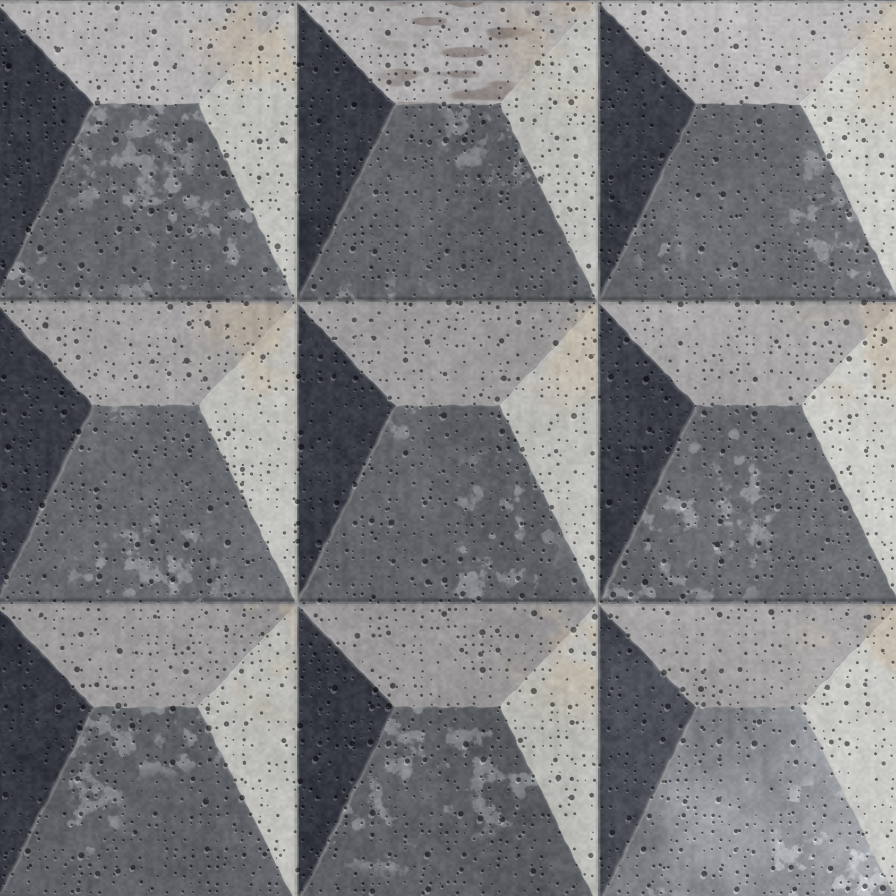
Reproduce this pattern procedurally as a Shadertoy shader.

```glsl
const float PITCH = 0.3365;               // cell size on the canvas
const vec2 GRID_ORIGIN = vec2(0.331, 0.001);
const vec2 APEX = vec2(0.327, 0.342);     // left end of the raised ridge

const vec3 SHADE = vec3(0.215, 0.225, 0.262);
const vec3 SLATE = vec3(0.375, 0.385, 0.402);
const vec3 CONCRETE = vec3(0.615, 0.607, 0.608);
const vec3 SUNLIT = vec3(0.735, 0.735, 0.720);
const vec3 SAND = vec3(0.76, 0.70, 0.61);

float hash(vec2 p) {
    return fract(sin(dot(p, vec2(127.1, 311.7))) * 43758.5453);
}

float noise(vec2 p) {
    vec2 i = floor(p), f = fract(p);
    f = f * f * (3.0 - 2.0 * f);
    return mix(mix(hash(i), hash(i + vec2(1, 0)), f.x),
               mix(hash(i + vec2(0, 1)), hash(i + vec2(1, 1)), f.x), f.y);
}

float fbm(vec2 p) {
    float sum = 0.0, amp = 0.5;
    for (int i = 0; i < 5; i++) {
        sum += amp * noise(p);
        p = mat2(1.6, 1.2, -1.2, 1.6) * p + 7.3;
        amp *= 0.5;
    }
    return sum;
}

// Signed distance to a side triangle, positive inside
float sideFace(vec2 p, vec2 apex) {
    float upper = dot(p, normalize(vec2(-apex.y, apex.x)));
    float lower = dot(vec2(p.x, 1.0 - p.y), normalize(vec2(apex.y - 1.0, apex.x)));
    return min(upper, lower);
}

float line(float d, float halfWidth, float aa) {
    return 1.0 - smoothstep(halfWidth - aa, halfWidth + aa, abs(d));
}

// Scattered air holes: x = dark hole, y = lit lower rim
vec2 pores(vec2 uv, float count, float chance, float radius, float aa) {
    vec2 g = uv * count, id = floor(g);
    vec2 centre = 0.3 + 0.4 * vec2(hash(id + 3.1), hash(id + 8.7));
    vec2 d = (fract(g) - centre) / count;
    float r = radius * mix(0.5, 1.2, hash(id + 5.9));
    float present = step(hash(id), chance);
    float hole = 1.0 - smoothstep(r - aa, r + aa, length(d));
    float rim = 1.0 - smoothstep(r - aa, r + aa, length(d + vec2(0.4, 0.9) * r));
    return present * vec2(hole, rim * (1.0 - hole));
}

void mainImage(out vec4 fragColor, in vec2 fragCoord) {
    vec2 uv = fragCoord / iResolution.xy;
    float px = 1.0 / iResolution.y;
    float aa = 0.8 * px / PITCH;

    // Cell coordinates, y running down
    vec2 grid = (vec2(uv.x, 1.0 - uv.y) - GRID_ORIGIN) / PITCH;
    vec2 id = floor(grid), p = fract(grid);
    float tone = hash(id + 17.0) - 0.5;

    // Slightly chipped edges
    float chip = (noise(uv * 95.0) - 0.5) * 0.007;
    float left = sideFace(p, APEX) + chip;
    float right = sideFace(vec2(1.0 - p.x, p.y), APEX) + chip;
    float ridge = APEX.y - p.y + chip;
    float leftMask = smoothstep(-aa, aa, left);
    float rightMask = smoothstep(-aa, aa, right);
    float topMask = smoothstep(-aa, aa, ridge) * (1.0 - leftMask) * (1.0 - rightMask);
    float frontMask = (1.0 - topMask) * (1.0 - leftMask) * (1.0 - rightMask);
    float pale = topMask + rightMask;

    // Face colours
    float cloud = fbm(uv * 7.0 + id * 2.3) - 0.48;
    float upperRow = smoothstep(0.66, 0.7, uv.y);
    float lowerRight = smoothstep(0.31, 0.24, uv.y) * smoothstep(0.65, 0.69, uv.x);
    vec3 front = SLATE + 0.035 * tone + 0.13 * cloud + 0.15 * lowerRight * (0.8 + 2.0 * cloud);
    vec3 top = CONCRETE + 0.03 * tone + 0.075 * upperRow + 0.17 * cloud;
    vec3 shade = SHADE + 0.02 * tone + 0.09 * cloud + 0.08 * lowerRight;
    vec3 sunlit = SUNLIT + 0.02 * tone + 0.03 * smoothstep(0.6, 0.75, uv.x) + 0.09 * cloud;
    vec3 col = front * frontMask + top * topMask + shade * leftMask + sunlit * rightMask;

    // Pale scuffs on the front faces
    float scuffArea = smoothstep(0.48, 0.68, noise(uv * 11.0 + 4.0));
    float scuff = smoothstep(0.53, 0.66, fbm(uv * 62.0)) * scuffArea;
    col += frontMask * scuff * 0.15;

    // Sandy stains near upper right corners, brown residue on the upper row
    float corner = 1.0 - smoothstep(0.1, 0.38, length(p - vec2(0.95, 0.1)));
    float stain = corner * smoothstep(0.42, 0.6, fbm(uv * 17.0 + 9.0));
    col = mix(col, SAND, 0.5 * stain * pale);
    float residueArea = upperRow * line(p.x - 0.53, 0.22, 0.08) * line(id.x, 0.3, 0.1);
    float residue = smoothstep(0.52, 0.68, noise(uv * vec2(25.0, 85.0)));
    col -= vec3(0.13, 0.15, 0.16) * residue * residueArea * topMask;

    // Worn highlights along the raised edges
    float worn = 0.5 + 0.5 * noise(uv * 45.0);
    float edge = max(line(left, 0.006, 0.006), 0.6 * line(right, 0.005, 0.006));
    edge = max(edge, 0.45 * line(ridge, 0.005, 0.006) * (1.0 - leftMask) * (1.0 - rightMask));
    col = mix(col, vec3(0.66, 0.66, 0.65), 0.5 * edge * worn);

    // Joints between cells
    vec2 joint = p - step(0.5, p);
    float crossJoint = line(joint.y, 0.007, 0.004);
    float uprightJoint = line(joint.x, 0.007, 0.004);
    col *= 1.0 - 0.2 * line(joint.y + 0.011, 0.007, 0.006);
    col = mix(col, vec3(0.54, 0.54, 0.55), 0.75 * crossJoint * worn);
    col = mix(col, vec3(0.62, 0.62, 0.61), 0.8 * uprightJoint * worn);

    // Air holes, grain and faint brush marks
    vec2 holes = max(pores(uv, 105.0, 0.42, 0.0016, px * 0.7),
                     pores(uv + 0.37, 49.0, 0.30, 0.0029, px * 0.7));
    col = mix(col, col * 0.42, 0.85 * holes.x);
    col += holes.y * mix(0.15, 0.05, pale);
    col += 0.055 * (noise(uv * 300.0) - 0.5) + 0.05 * (noise(uv * 130.0) - 0.5);
    col += 0.03 * (noise(uv * vec2(190.0, 24.0)) - 0.5);

    fragColor = vec4(clamp(col, 0.0, 1.0), 1.0);
}
```
